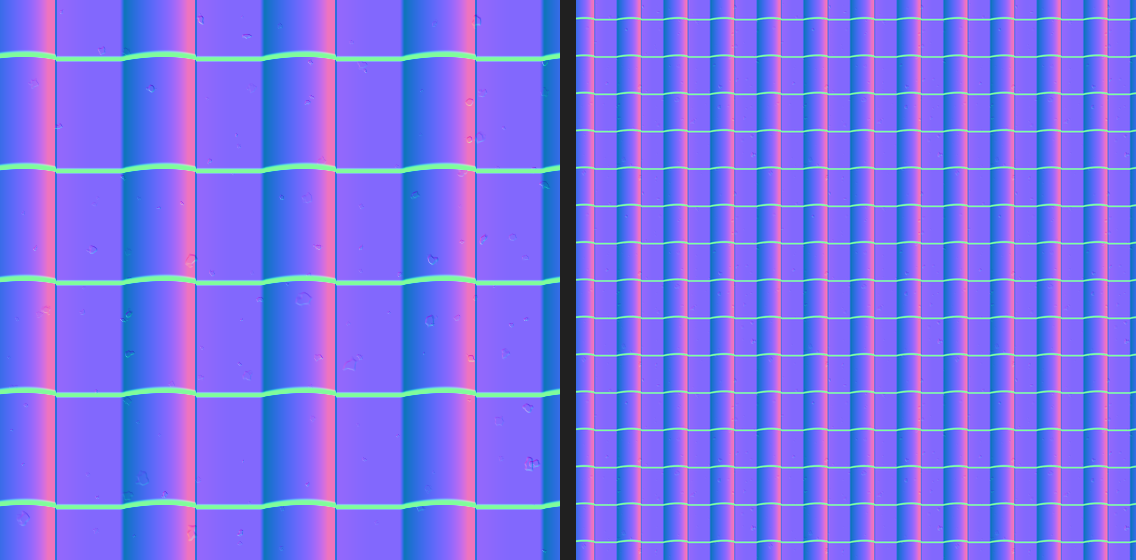
Left, the tile; right, the same tile 3 across and 3 down.
A Shadertoy shader for this texture map:

```glsl
// Tangent-space normal map of chipped roof tiles: flat pans, rounded rolls and overlapping lips.
#define TILES vec2(4.0, 5.0)
#define OFFSET vec2(0.40, 0.452)
#define PITCH 0.183
#define ROLL_START 0.472
#define ROLL_CREST 0.78
#define ROLL_STEEPNESS 3.1
#define LIP_RISE 0.04
#define LIP_WIDTH 0.034
#define SEAM_WIDTH 0.011
#define CHIP_DENSITY 0.42
#define CHIP_DEPTH 0.13

vec3 hash3(vec2 cell) {
    vec3 p = fract(cell.xyx * vec3(0.1031, 0.1030, 0.0973));
    p += dot(p, p.yxz + 33.33);
    return fract((p.xxy + p.yzz) * p.zyx);
}

float gradientNoise(vec2 p) {
    vec2 i = floor(p), f = p - i;
    vec2 w = f * f * f * (f * (f * 6.0 - 15.0) + 10.0);
    vec4 corner;
    for (int k = 0; k < 4; k++) {
        vec2 o = vec2(k & 1, k >> 1);
        float angle = 6.2832 * hash3(i + o).x;
        corner[k] = dot(vec2(cos(angle), sin(angle)), f - o);
    }
    return mix(mix(corner.x, corner.y, w.x), mix(corner.z, corner.w, w.x), w.y);
}

// One possible dent per cell, kept inside its cell so that the grid wraps.
float chipHeight(vec2 uv, float grid) {
    vec2 p = uv * grid;
    vec2 cell = mod(floor(p), grid);
    vec3 place = hash3(cell + grid * 7.0);
    vec3 shape = hash3(cell + grid * 13.0 + 41.0);
    if (place.z > CHIP_DENSITY) return 0.0;
    float radius = mix(0.045, 0.16, shape.x * shape.x);
    vec2 q = (fract(p) - mix(vec2(0.24), vec2(0.76), place.xy)) / radius;
    float turn = 6.2832 * shape.y;
    q = mat2(cos(turn), sin(turn), -sin(turn), cos(turn)) * q;
    float rim = length(q * vec2(1.0, 1.0 + 0.8 * shape.z));
    rim += 0.65 * gradientNoise(q * 1.4 + place.xy * 60.0);
    float dent = 1.0 - smoothstep(0.5, 1.0, rim);
    return -CHIP_DEPTH * mix(0.25, 1.0, shape.z) * dent * radius / grid;
}

float wear(vec2 uv) {
    return chipHeight(uv, 10.0) + chipHeight(uv, 15.0);
}

vec2 wearSlope(vec2 uv) {
    vec2 e = vec2(0.0008, 0.0);
    return vec2(wear(uv + e.xy) - wear(uv - e.xy),
                wear(uv + e.yx) - wear(uv - e.yx)) / (2.0 * e.x);
}

// Unit normal leaning sideways by lean, on a tile pitched along y.
vec3 pitchedNormal(float lean) {
    float rest = sqrt(1.0 - lean * lean);
    return vec3(lean, rest * vec2(-PITCH, sqrt(1.0 - PITCH * PITCH)));
}

float profileLean(float u) {
    float pan = 0.02 + 0.13 * (1.0 - smoothstep(0.0, 0.26, u));
    float r = u - ROLL_CREST;
    float roll = ROLL_STEEPNESS * r + 14.0 * max(r, 0.0) * max(r, 0.0);
    return mix(pan, clamp(roll, -0.89, 0.87), smoothstep(-0.02, 0.02, u - ROLL_START));
}

// Height of the lip outline over the roll, 0 on the pan and 1 on the crest.
float lipArch(float u) {
    float r = u - ROLL_CREST;
    float t = r / (r < 0.0 ? 0.32 : 0.27);
    return smoothstep(-0.02, 0.03, u - ROLL_START) * max(1.0 - t * t, 0.0);
}

void mainImage(out vec4 fragColor, in vec2 fragCoord) {
    vec2 uv = fragCoord / iResolution.xy;
    vec2 soft = 0.6 * TILES / iResolution.xy;
    vec2 p = uv * TILES - OFFSET;
    float u = fract(p.x);

    // Pan, roll and the narrow groove between neighbouring tiles
    vec3 normal = pitchedNormal(profileLean(u));
    float side = abs(fract(p.x + 0.5) - 0.5);
    float seam = 1.0 - smoothstep(-soft.x, soft.x, side - 0.5 * SEAM_WIDTH);
    normal = mix(normal, pitchedNormal(-0.8), seam);

    // Chips
    normal = normalize(normal - vec3(wearSlope(uv), 0.0));

    // Steep lip: crisp lower edge, soft contact above
    float d = fract(p.y - LIP_RISE * lipArch(u) + 0.5) - 0.5;
    float contact = mix(0.022, 0.036, lipArch(u));
    float lip = smoothstep(-soft.y, soft.y, d);
    lip *= 1.0 - smoothstep(LIP_WIDTH - 0.006, LIP_WIDTH + contact, d);
    normal = normalize(mix(normal, vec3(0.0, 0.975, 0.21), lip));

    fragColor = vec4(0.5 + 0.5 * normal, 1.0);
}
```
